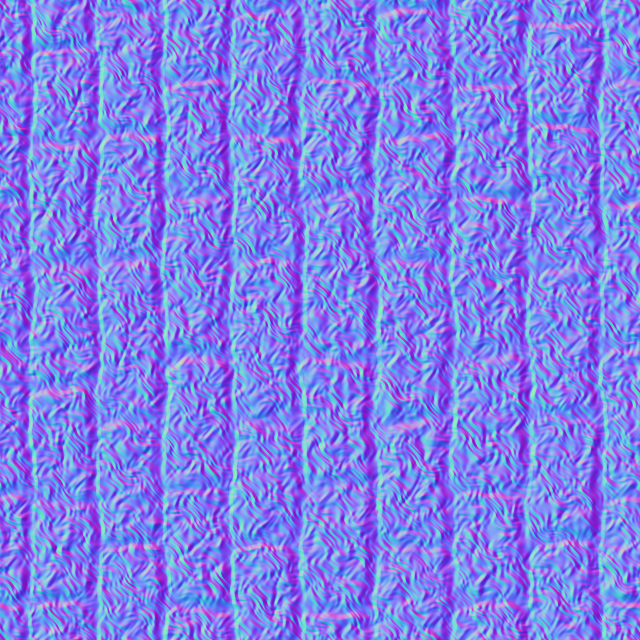
A three.js fragment shader for this texture map:

```glsl
// Tangent-space normal map of rough bricks laid in nine upright columns.
// A height field (joints, brick tilt, creases, cellular grain) is differenced
// into slopes; the slope axes are turned a quarter, so red follows -y, green +x.

#define COLUMNS 9.0
#define ROWS 5.0
#define JOINT_DEPTH 0.0092
#define JOINT_FALL 0.019
#define JOINT_RISE 0.008
#define BED_WIDTH 0.011
#define WOBBLE 0.0036
#define GRAIN 0.0026
#define CREASE 0.0028
#define TILT 0.03
#define SLOPE_GAIN vec3(0.68, 1.0, 0.95)
#define STEP 0.001

varying vec2 vUv;

const float TAU = 6.2831853;

vec3 hash3(vec2 p) {
  vec3 q = fract(p.xyx * vec3(0.1031, 0.1030, 0.0973));
  q += dot(q, q.yxz + 33.33);
  return fract((q.xxy + q.yzz) * q.zyx);
}

// Smooth cellular noise: a bump or pit per jittered cell, wrapping at period.
float bumps(vec2 uv, vec2 period, float seed) {
  vec2 p = uv * period;
  vec2 cell = floor(p);
  float sum = 0.0;
  for (int j = -1; j <= 1; j++) {
    for (int i = -1; i <= 1; i++) {
      vec2 c = cell + vec2(float(i), float(j));
      vec3 r = hash3(mod(c, period) + seed);
      vec2 d = p - c - r.xy;
      sum += sign(r.z - 0.5) * exp(-5.0 * dot(d, d));
    }
  }
  return sum;
}

// Short diagonal streaks, upright streaks and broad lumps, all gently bent.
float grain(vec2 uv) {
  vec2 bent = uv + 0.005 * vec2(
    sin(TAU * (11.0 * uv.y + 6.0 * uv.x)) + 0.6 * sin(TAU * (23.0 * uv.y - 9.0 * uv.x)),
    sin(TAU * (13.0 * uv.x - 5.0 * uv.y)) + 0.6 * sin(TAU * (21.0 * uv.x + 8.0 * uv.y)));
  vec2 sheared = vec2(bent.x + bent.y, bent.y);
  return 0.8 * bumps(sheared, vec2(100.0, 92.0), 11.0)
       + bumps(bent, vec2(108.0, 66.0), 171.0)
       + 1.1 * bumps(bent, vec2(38.0, 22.0), 307.0);
}

// Horizontal place measured from the first joint, with uneven widths and edges.
float columnCoord(vec2 uv) {
  float x = uv.x - 0.039 + 0.0117 * cos(TAU * (uv.x - 0.44));
  x += WOBBLE * (sin(TAU * (3.0 * uv.y + 2.0 * uv.x))
     + 0.65 * sin(TAU * (7.0 * uv.y - 4.0 * uv.x) + 1.0)
     + 0.3 * sin(TAU * (19.0 * uv.y + 5.0 * uv.x))
     + 0.22 * sin(TAU * (43.0 * uv.y - 17.0 * uv.x)));
  return COLUMNS * x;
}

// Vertical place in bricks: staggered columns with drifting brick lengths.
float rowCoord(vec2 uv, float column, float rows) {
  float stagger = mod(column, 2.0) > 0.5 ? 0.14 : 0.70;
  if (column < 0.5) stagger = 0.54;
  float y = uv.y + 0.0286 * sin(TAU * uv.y);
  y += 0.004 * sin(TAU * (6.0 * uv.x + 2.0 * uv.y))
     + 0.002 * sin(TAU * (25.0 * uv.x - 3.0 * uv.y));
  float drift = 0.05 * sin(TAU * (2.0 * uv.y + hash3(vec2(column, 5.0)).x));
  return rows * y + stagger + drift;
}

float height(vec2 uv) {
  float u = columnCoord(uv);
  float column = mod(floor(u), COLUMNS);
  float rows = column < 0.5 ? ROWS + 1.0 : ROWS;
  float v = rowCoord(uv, column, rows);
  vec3 id = hash3(vec2(column, mod(floor(v), rows)) + 53.0);
  vec2 f = fract(vec2(u, v));
  vec2 size = 1.0 / vec2(COLUMNS, rows);
  vec2 local = (f - 0.5) * size;

  // Crisp left lip with a soft shoulder, slow right edge, bent bed joints.
  float left = f.x * size.x;
  float rise = mix(smoothstep(0.0, JOINT_RISE, left),
                   smoothstep(0.0, 5.0 * JOINT_RISE, left), 0.45);
  float sides = rise * smoothstep(0.0, JOINT_FALL, size.x - left);
  float corner = 0.012 * pow(abs(2.0 * f.x - 1.0), 5.0);
  float top = (1.0 - f.y) * size.y - corner;
  float bottom = f.y * size.y - corner;
  float beds = smoothstep(0.0, BED_WIDTH, top)
             * smoothstep(0.0, 2.0 * BED_WIDTH, bottom);
  float face = sides * beds;
  float h = JOINT_DEPTH * sides * mix(0.3, 1.0, beds);

  // Each brick leans its own way.
  h += TILT * face * dot(id.xy - 0.5, local);

  // Some bricks carry a slanting crease.
  float angle = mix(0.7, 1.6, id.y);
  vec2 along = vec2(cos(angle), sin(angle));
  float across = dot(local, vec2(along.y, -along.x)) + 0.04 * (id.x - 0.5);
  across += 0.003 * sin(70.0 * local.y + 6.0 * id.x);
  float reach = 1.0 - smoothstep(0.025, 0.06, abs(dot(local, along)));
  float groove = exp(-across * across / 0.000014);
  h -= CREASE * face * step(0.65, id.z) * reach * groove;

  return h + GRAIN * mix(0.6, 1.0, face) * grain(uv);
}

void main() {
  float h = height(vUv);
  float dx = (height(vUv + vec2(STEP, 0.0)) - h) / STEP;
  float dy = (height(vUv + vec2(0.0, STEP)) - h) / STEP;
  vec3 normal = normalize(vec3(vec2(-dy, dx) * SLOPE_GAIN.xy, 1.0));
  gl_FragColor = vec4(0.5 + 0.5 * normal * vec3(1.0, 1.0, SLOPE_GAIN.z), 1.0);
}
```
